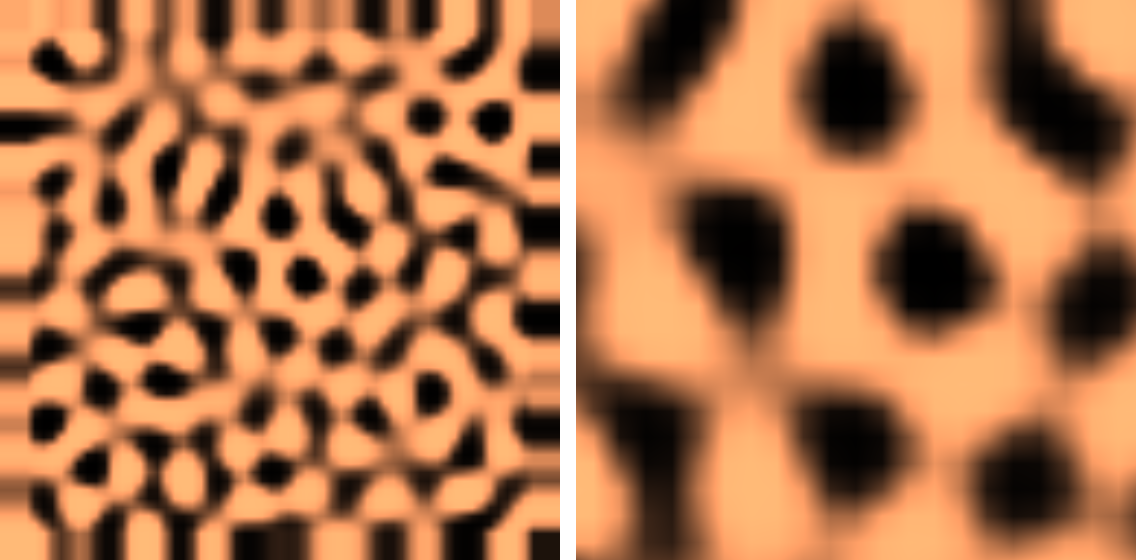
Left, the full canvas; right, a detail of the centre.
A Shadertoy shader for this pattern:

```glsl
const float TAU = 6.2831853;
const int WAVES = 36;           // plane waves in the field
const float FREQUENCY = 9.7;    // spots across the canvas
const float SPREAD = 0.15;      // relative variation of spot size
const float CELLS = 64.0;       // lattice resolution
const float BORDER = 3.0;       // lattice cells stretched out to the rim

float hash(float n) {
    return fract(sin(n * 12.9898 + 4.1) * 43758.5453);
}

// Band-limited isotropic noise with zero mean and unit deviation
float bandNoise(vec2 p, float frequency, float spread) {
    float sum = 0.0;
    for (int i = 0; i < WAVES; i++) {
        float n = float(i);
        float angle = 0.5 * TAU * (n + hash(n)) / float(WAVES);
        float k = frequency * (1.0 + spread * (2.0 * hash(n + 51.0) - 1.0));
        vec2 dir = vec2(cos(angle), sin(angle));
        sum += cos(TAU * (k * dot(p, dir) + hash(n + 113.0)));
    }
    return sum * sqrt(2.0 / float(WAVES));
}

// Soft threshold: 0 inside the dark spots, near 1 on the ground
float coat(vec2 node) {
    vec2 p = clamp(node, BORDER, CELLS - BORDER) / CELLS;
    float field = bandNoise(p, FREQUENCY, SPREAD);
    return 0.94 / (1.0 + exp(-2.6 * field - 0.9));
}

// Bilinear blend of the coat between lattice nodes
float latticeCoat(vec2 uv) {
    vec2 q = uv * CELLS;
    vec2 node = floor(q);
    vec2 f = q - node;
    float low = mix(coat(node), coat(node + vec2(1, 0)), f.x);
    float high = mix(coat(node + vec2(0, 1)), coat(node + vec2(1, 1)), f.x);
    return mix(low, high, f.y);
}

// Black through brown to pale orange; red saturates first
vec3 copperRamp(float t) {
    return min(t * vec3(1.25, 0.78, 0.50), 1.0);
}

void mainImage(out vec4 fragColor, in vec2 fragCoord) {
    vec2 uv = fragCoord / iResolution.xy;
    fragColor = vec4(copperRamp(latticeCoat(uv)), 1.0);
}
```
